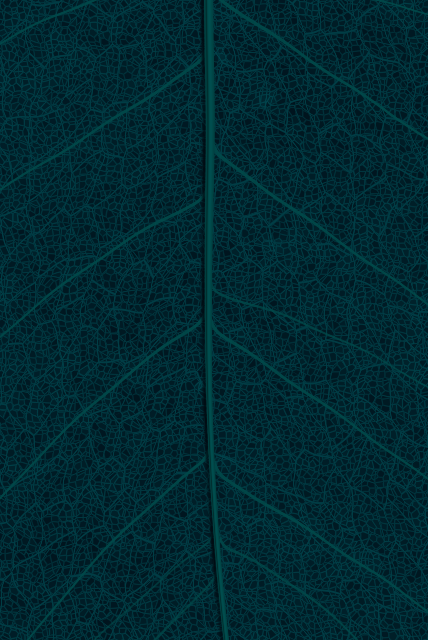
This texture is drawn by a WebGL 1 fragment shader. Its source:

```glsl
precision highp float;
// Dark teal leaf: a midrib, branching side veins and a fine cellular vein net.
uniform vec2 u_resolution;

#define SHADE_COLOR vec3(0.0, 0.066, 0.104)
#define NET_COLOR vec3(0.0, 0.258, 0.290)
#define RIB_COLOR vec3(0.0, 0.300, 0.302)
#define FINE_CELLS 98.0
#define MID_CELLS 42.0
#define COARSE_CELLS 19.0
#define SHEAR 0.62
#define HOOK_HEIGHT 0.014
#define HOOK_REACH 0.006
#define RIBLET_SPACING 0.043

vec2 hash2(vec2 c) {
  vec2 h = vec2(dot(c, vec2(127.1, 311.7)), dot(c, vec2(269.5, 183.3)));
  return fract(sin(h) * 43758.55);
}

// Antialiased line coverage for a distance and half width
float stroke(float d, float halfWidth) {
  float px = 0.6 / u_resolution.y;
  return 1.0 - smoothstep(halfWidth - px, halfWidth + px, abs(d));
}

// Distance to the border between the two nearest cells, and a cell value
vec2 cellBorder(vec2 p) {
  vec2 base = floor(p), f = fract(p);
  vec2 nearA = vec2(8.0), nearB = vec2(8.0);
  float value = 0.0;
  for (int j = -1; j <= 1; j++) {
    for (int i = -1; i <= 1; i++) {
      vec2 o = vec2(float(i), float(j));
      vec2 h = hash2(base + o);
      vec2 r = o + 0.1 + 0.8 * h - f;
      if (dot(r, r) < dot(nearA, nearA)) {
        nearB = nearA;
        nearA = r;
        value = h.x;
      } else if (dot(r, r) < dot(nearB, nearB)) {
        nearB = r;
      }
    }
  }
  return vec2(dot(0.5 * (nearA + nearB), normalize(nearB - nearA)), value);
}

// Midrib centre; y runs downward from the top
float ribCenter(float y) {
  float low = max(y - 0.5, 0.0);
  float bulge = (y - 0.2) / 0.14;
  return 0.3255 + 0.112 * low * low + 0.003 * exp(-bulge * bulge);
}

// Side vein: starts at y0 on the rib, then follows slope and bend outward
float sideVein(vec2 q, float side, float y0, float slope, float bend, float w) {
  float s = (q.x - ribCenter(y0)) * side - 0.004;
  float hook = HOOK_HEIGHT * exp(-max(s, 0.0) / HOOK_REACH);
  float y = y0 + slope * s + bend * s * s - hook;
  y += 0.0014 * sin(s * 48.0 + y0 * 40.0);
  float steep = slope + 2.0 * bend * s + hook / HOOK_REACH;
  float d = abs(q.y - y) / sqrt(1.0 + steep * steep);
  float taper = w * (1.1 - 1.3 * s);
  float halo = 0.15 * exp(-d / (w * 1.6));
  return max(stroke(d, taper), halo) * smoothstep(-0.003, 0.001, s);
}

float allSideVeins(vec2 q) {
  float v = sideVein(q, -1.0, -0.045, 0.15, 0.62, 0.0022);
  v = max(v, sideVein(q, -1.0, 0.091, 0.667, -0.10, 0.0024));
  v = max(v, sideVein(q, -1.0, 0.309, 0.455, 0.67, 0.0023));
  v = max(v, sideVein(q, -1.0, 0.499, 0.609, 0.82, 0.0023));
  v = max(v, sideVein(q, -1.0, 0.716, 0.71, 1.05, 0.0021));
  v = max(v, 0.7 * sideVein(q, -1.0, 0.842, 0.72, 0.70, 0.0014));
  v = max(v, 0.8 * sideVein(q, -1.0, 0.905, 0.85, 1.20, 0.0017));
  v = max(v, sideVein(q, 1.0, -0.046, 0.13, 0.20, 0.0020));
  v = max(v, sideVein(q, 1.0, -0.010, 0.67, 0.0, 0.0026));
  v = max(v, sideVein(q, 1.0, 0.238, 0.705, 0.0, 0.0025));
  v = max(v, 0.85 * sideVein(q, 1.0, 0.457, 0.258, 0.525, 0.0018));
  v = max(v, sideVein(q, 1.0, 0.513, 0.653, 0.13, 0.0024));
  v = max(v, sideVein(q, 1.0, 0.741, 0.563, 0.237, 0.0024));
  return max(v, 0.9 * sideVein(q, 1.0, 0.854, 0.362, 1.47, 0.0019));
}

float spot(vec2 q, vec2 center, float radius) {
  vec2 d = (q - center) / radius;
  return exp(-dot(d, d));
}

void main() {
  vec2 q = gl_FragCoord.xy / u_resolution.y;
  q.y = 1.0 - q.y;
  float x = q.x - ribCenter(q.y);
  float reach = abs(x);

  // Layered sines bend the net
  vec2 warp = 0.004 * sin(q.yx * 43.0 + vec2(0.0, 2.0))
            + 0.0015 * sin(q.yx * 117.0 + vec2(1.0, 4.0));
  vec2 p = q + warp;
  vec2 sheared = vec2(x, q.y - SHEAR * reach) + warp;

  // Three levels of cellular veins
  vec2 fine = cellBorder(p * FINE_CELLS);
  vec2 mid = cellBorder(p * MID_CELLS + 17.0);
  vec2 coarse = cellBorder(sheared * vec2(1.15, 0.75) * COARSE_CELLS + 41.0);
  float fineNet = stroke(fine.x / FINE_CELLS, 0.0010);
  float midNet = stroke(mid.x / MID_CELLS, 0.0010);
  float coarseNet = stroke(coarse.x / COARSE_CELLS, 0.0012);

  // Thin riblets leaving the midrib between side veins
  float along = q.y - 0.32 * reach - 0.6 * reach * reach + warp.y;
  float lane = (fract(along / RIBLET_SPACING + 0.15 * sign(x)) - 0.5) * RIBLET_SPACING;
  float riblets = stroke(lane, 0.001) * (1.0 - smoothstep(0.06, 0.2, reach));

  // Broad light and pale blemishes
  float broad = 0.022 * sin(q.x * 9.0 + 4.0 * q.y) + 0.02 * sin(q.y * 13.0 - q.x * 7.0);
  float blemish = spot(q, vec2(0.415, 0.156), 0.014) + spot(q, vec2(0.436, 0.382), 0.016)
                + spot(q, vec2(0.544, 0.433), 0.010) + spot(q, vec2(0.346, 0.086), 0.012)
                + spot(q, vec2(0.314, 0.603), 0.009) + spot(q, vec2(0.350, 0.720), 0.012);
  float tone = 0.09 + broad + 0.20 * fine.y + 0.06 * mid.y;
  tone += (0.44 + 0.16 * mid.y) * fineNet;
  tone = max(tone, 0.78 * midNet);
  tone = max(tone, 0.90 * coarseNet);
  tone = max(tone, 0.80 * riblets);
  tone += 0.28 * blemish * (0.4 + 0.6 * fine.y);
  vec3 color = mix(SHADE_COLOR, NET_COLOR, clamp(tone, 0.0, 1.0));

  // Side veins, then the shadow to the left of the midrib
  color = mix(color, RIB_COLOR * 0.95, 0.92 * allSideVeins(q));
  float ribHalf = mix(0.0072, 0.0044, smoothstep(0.1, 0.8, q.y));
  float shadowX = (x + ribHalf + 0.0022) / 0.0032;
  float shadow = exp(-shadowX * shadowX) * (0.72 + 0.2 * sin(q.y * 31.0));
  color = mix(color, vec3(0.0, 0.04, 0.065), shadow);

  // Midrib with a lit centre and a darker groove
  float rib = stroke(x, ribHalf);
  float across = x / ribHalf;
  float light = 0.84 + 0.18 * exp(-4.0 * (across - 0.15) * (across - 0.15));
  light -= 0.25 * exp(-30.0 * (across + 0.5) * (across + 0.5));
  color = mix(color, RIB_COLOR * light, rib);
  gl_FragColor = vec4(color, 1.0);
}
```
